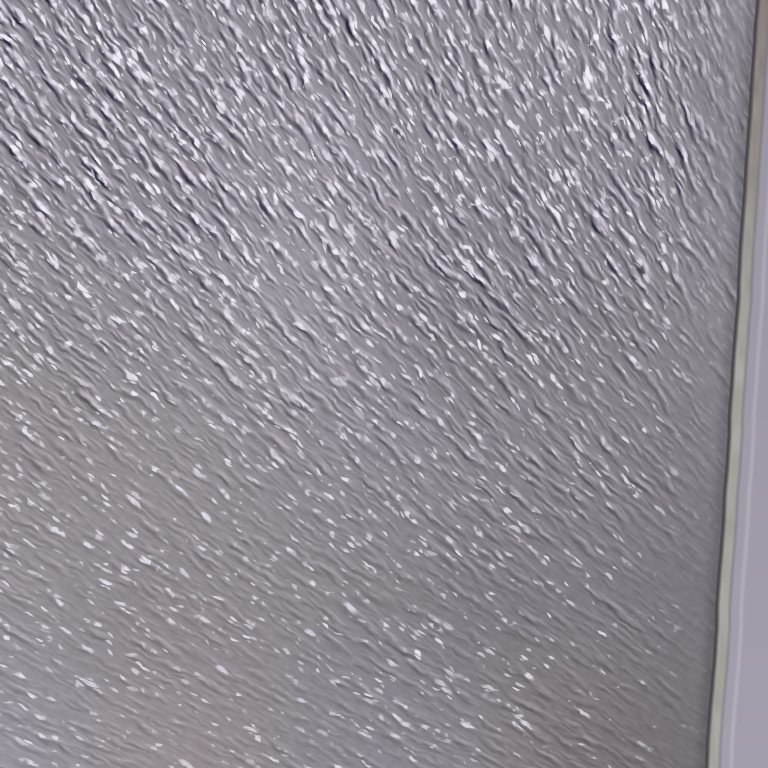
A WebGL 2 fragment shader for this texture:

```glsl
#version 300 es
precision highp float;

uniform vec2 u_resolution;
out vec4 fragColor;

float hash(vec2 p, float seed) {
    vec3 q = fract(vec3(p.xyx + seed * 7.31) * vec3(0.1031, 0.1030, 0.0973));
    q += dot(q, q.yzx + 33.33);
    return fract((q.x + q.y) * q.z);
}

float valueNoise(vec2 p, float seed) {
    vec2 cell = floor(p), f = fract(p);
    f = f * f * (3.0 - 2.0 * f);
    float low = mix(hash(cell, seed), hash(cell + vec2(1, 0), seed), f.x);
    float high = mix(hash(cell + vec2(0, 1), seed), hash(cell + vec2(1, 1), seed), f.x);
    return mix(low, high, f.y);
}

vec2 warp(vec2 uv, float scale, float amount, float seed) {
    vec2 offset = vec2(valueNoise(uv * scale, seed), valueNoise(uv * scale, seed + 1.0));
    return uv + amount * (offset - 0.5);
}

// Streaks lie flat at lower left and steepen towards upper right
float streakAngle(vec2 uv) {
    return -(0.42 + 0.48 * uv.y + 0.12 * uv.x + 0.25 * uv.x * uv.y);
}

// Share of grains that catch the light
float glintDensity(vec2 uv) {
    float shade = smoothstep(0.5, 0.95, uv.x) * (1.0 - smoothstep(0.2, 0.8, uv.y));
    return mix(0.30, 0.85, smoothstep(0.3, 0.9, uv.y)) * (1.0 - 0.75 * shade);
}

// Scattered elongated bumps: x is the signed relief, y the glint
vec2 grains(vec2 uv, float scale, float seed) {
    vec2 p = uv * scale, home = floor(p);
    float relief = 0.0, glint = 0.0;
    for (int j = -2; j <= 2; j++) {
        for (int i = -2; i <= 2; i++) {
            vec2 cell = home + vec2(i, j);
            vec2 centre = cell + vec2(hash(cell, seed), hash(cell, seed + 1.0));
            vec2 place = centre / scale;
            float angle = streakAngle(place) + 0.25 * (hash(cell, seed + 2.0) - 0.5);
            vec2 dir = vec2(cos(angle), sin(angle));
            vec2 d = p - centre;
            float along = dot(d, dir);
            float across = dot(d, vec2(-dir.y, dir.x)) + 0.05 * sin(along * 2.5 + centre.x * 9.0);
            float strength = hash(cell, seed + 3.0);
            float size = mix(0.7, 1.0, strength);
            vec2 q = vec2(along / 1.98, across / 0.42) / size;
            float body = max(0.0, 1.0 - dot(q, q));
            relief += 3.5 * mix(0.1, 1.6, strength * strength) * q.y * body * body;

            vec2 g = vec2(along / 0.85, (across - 0.14) / 0.23) / size;
            float lit = step(hash(cell, seed + 4.0), glintDensity(place));
            float power = mix(0.45, 1.0, hash(cell, seed + 5.0));
            glint = max(glint, lit * power * smoothstep(0.0, 0.8, 1.0 - dot(g, g)));
        }
    }
    return vec2(relief, glint);
}

vec3 glassColor(vec2 uv, float edgeGap) {
    float upper = smoothstep(0.15, 0.9, uv.y + 0.12 * (uv.x - 0.5));
    float rightSide = smoothstep(0.3, 0.95, uv.x);
    float calm = smoothstep(0.0, 0.14, edgeGap);

    // Broad lighting
    float tone = mix(0.57, 0.585, upper) - 0.11 * rightSide * (1.0 - 0.75 * upper);
    tone += 0.05 * (valueNoise(uv * 5.0, 11.0) - 0.5);
    tone += 0.03 * (valueNoise(uv * 150.0, 12.0) - 0.5);
    float warmth = (1.0 - upper) * valueNoise(uv * 4.0, 13.0);

    // Coarse and fine relief with slightly ragged outlines
    vec2 bent = warp(warp(uv, 50.0, 0.003, 31.0), 150.0, 0.002, 33.0);
    vec2 coarse = grains(bent, 55.0, 1.0);
    vec2 fine = grains(bent, 88.0, 21.0);
    float relief = coarse.x + 0.75 * fine.x;
    float patchy = mix(0.65, 1.35, valueNoise(uv * 8.0, 14.0));
    float contrast = mix(0.045, 0.165, upper) * patchy * mix(0.25, 1.0, calm);
    tone = clamp(tone + relief * contrast, 0.17, 0.84);

    vec3 tint = mix(vec3(1.0, 0.97, 1.035), vec3(1.02, 0.965, 1.0), warmth);
    vec3 color = tone * tint;
    color.b += 0.05 * upper * smoothstep(0.5, 0.25, tone);

    // Glints broken into short beads
    float beads = smoothstep(0.38, 0.74, valueNoise(uv * 125.0, 17.0));
    float glint = max(coarse.y, fine.y * 0.9) * beads * mix(0.15, 1.0, calm);
    return mix(color, vec3(0.97, 0.96, 1.0), glint * mix(0.82, 0.97, upper));
}

// Bead and rail seen along the right side, d measured outwards from the glass
vec3 frameColor(float d, vec2 uv, float blur) {
    vec3 seam = vec3(0.30, 0.28, 0.29);
    vec3 bead = mix(vec3(0.65, 0.64, 0.62), vec3(0.54, 0.51, 0.50), smoothstep(0.5, 1.0, uv.y));
    vec3 rail = vec3(0.64, 0.62, 0.67) - 0.04 * uv.y;
    bead += 0.06 * (valueNoise(uv * vec2(120.0, 35.0), 15.0) - 0.5);
    vec3 color = mix(seam, bead, smoothstep(0.003 - blur, 0.006 + blur, d));
    color = mix(color, rail, smoothstep(0.016 - blur, 0.020 + blur, d));
    color -= 0.08 * smoothstep(0.004, 0.0, abs(d - 0.019));
    color += 0.06 * smoothstep(0.005, 0.0, abs(d - 0.034));
    return color;
}

void main() {
    vec2 uv = gl_FragCoord.xy / u_resolution;
    float blur = 1.0 / u_resolution.x;
    float wobble = 0.002 * (valueNoise(vec2(uv.y * 28.0, 3.0), 16.0) - 0.5);
    float outward = uv.x - (0.918 + 0.066 * uv.y + wobble);

    vec3 color = glassColor(uv, -outward);
    color *= 1.0 - 0.15 * smoothstep(-0.02, 0.0, outward);
    color = mix(color, frameColor(outward, uv, blur), smoothstep(-blur, blur, outward));
    fragColor = vec4(color, 1.0);
}
```
